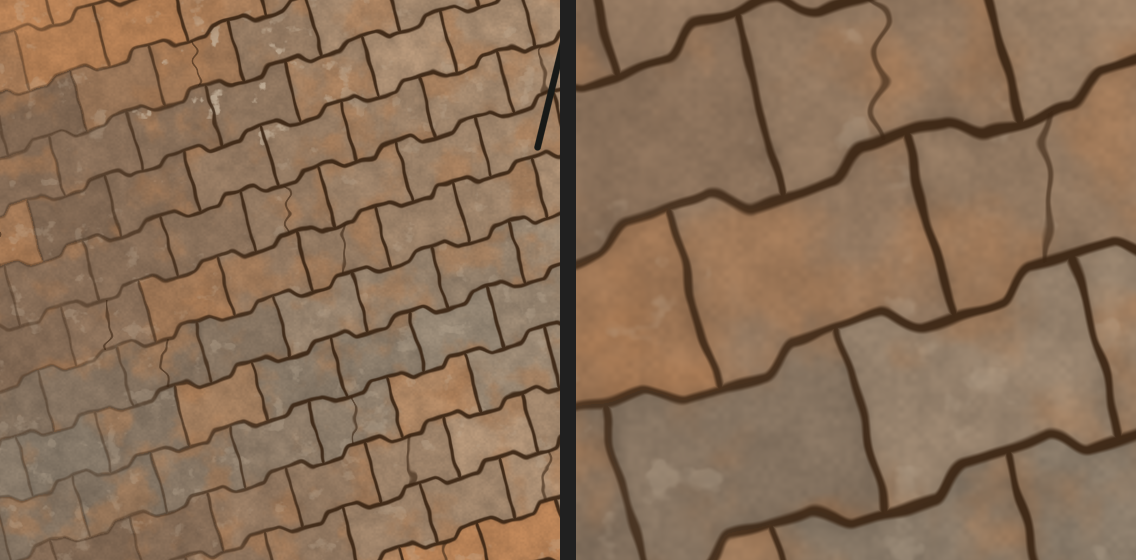
Left: the whole. Right: its middle third, enlarged.
Give the GLSL for this texture, as a WebGL 1 fragment shader.

```glsl
precision highp float;
// Slanted rows of weathered interlocking clay pavers with dark sandy joints.
uniform vec2 u_resolution;

const vec2 ORIGIN = vec2(0.710, 0.741);
const vec2 ALONG = vec2(0.1401, 0.0443);   // one paver along its row
const vec2 DOWN = vec2(0.0306, -0.0941);   // one row down
const float JOINT_LEAN = 0.037;

const vec3 BROWN = vec3(0.51, 0.41, 0.325);
const vec3 TAN = vec3(0.645, 0.535, 0.43);
const vec3 GREY = vec3(0.52, 0.485, 0.43);
const vec3 ORANGE = vec3(0.71, 0.50, 0.33);
const vec3 CHALK = vec3(0.78, 0.71, 0.62);
const vec3 SOIL = vec3(0.23, 0.145, 0.075);
const vec3 STICK = vec3(0.09, 0.10, 0.09);

float hash(vec2 p) {
  return fract(sin(dot(p, vec2(127.1, 311.7))) * 43758.5453);
}

float noise(vec2 p) {
  vec2 i = floor(p), f = fract(p);
  f = f * f * (3.0 - 2.0 * f);
  return mix(mix(hash(i), hash(i + vec2(1.0, 0.0)), f.x),
             mix(hash(i + vec2(0.0, 1.0)), hash(i + vec2(1.0)), f.x), f.y);
}

float fbm(vec2 p) {
  float sum = 0.0, gain = 0.5;
  for (int i = 0; i < 4; i++) {
    sum += gain * noise(p);
    p = p * 2.03 + 17.3;
    gain *= 0.5;
  }
  return sum / 0.9375;
}

float cross2(vec2 a, vec2 b) { return a.x * b.y - a.y * b.x; }

// Trapezoid wave of the row edges, crest at whole x.
float edgeWave(float x) {
  float d = abs(fract(x + 0.5) - 0.5);
  return 0.08 * (1.0 - 2.0 * smoothstep(0.17, 0.33, d));
}

float blob(vec2 p, vec2 center, vec2 radius) {
  return 1.0 - smoothstep(0.5, 1.2, length((p - center) / radius));
}

float segmentDistance(vec2 p, vec2 a, vec2 b) {
  vec2 ab = b - a;
  return length(p - a - ab * clamp(dot(p - a, ab) / dot(ab, ab), 0.0, 1.0));
}

// xy: paver id, z: distance to its edge, w: position across it from 0 to 1.
vec4 paver(vec2 p) {
  float area = cross2(ALONG, DOWN);
  vec2 q = vec2(cross2(p, DOWN), cross2(ALONG, p)) / area;
  float line = floor(q.y + 0.5);
  float x = q.x - 0.5 * line;
  float t = q.y - line + edgeWave(x);
  float slope = (edgeWave(x + 0.01) - edgeWave(x - 0.01)) * 50.0 * 0.674;
  float rowGap = abs(t) * abs(area) / length(ALONG) / sqrt(1.0 + slope * slope);
  float row = t < 0.0 ? line - 1.0 : line;
  float s = q.x - 0.5 * row + JOINT_LEAN * (q.y - row);
  float across = fract(s);
  float endGap = min(across, 1.0 - across) * abs(area) / length(DOWN);
  return vec4(floor(s), row, min(rowGap, endGap * 1.2), across);
}

// Regional colour, sampled once per paver so neighbours differ in steps.
vec3 paverColor(vec2 c, vec2 id) {
  vec3 col = mix(BROWN, TAN, smoothstep(0.1, 0.9, c.x + 0.15 * (c.y - 0.5)));
  float band = 1.0 - smoothstep(0.07, 0.2, abs(c.y - 0.14 - 0.32 * c.x));
  col = mix(col, GREY, 0.75 * band * (0.6 + 0.4 * hash(id + 5.0)));
  float warm = max(blob(c, vec2(0.1, 0.99), vec2(0.36, 0.17)),
                   blob(c, vec2(0.96, -0.02), vec2(0.28, 0.10)));
  warm = max(warm, 0.55 * step(0.91, hash(id + 2.7)));
  col = mix(col, ORANGE, warm);
  return col * (0.95 + 0.1 * hash(id + 9.1));
}

void main() {
  vec2 uv = gl_FragCoord.xy / u_resolution;
  float px = 1.0 / min(u_resolution.x, u_resolution.y);
  vec2 wobble = vec2(noise(uv * 45.0), noise(uv * 45.0 + 31.0)) - 0.5;
  vec4 cell = paver(uv - ORIGIN + 0.005 * wobble);
  vec2 id = cell.xy;
  vec2 center = ORIGIN + ALONG * (id.x + 0.5 + 0.5 * id.y) + DOWN * (id.y + 0.5);
  vec3 col = paverColor(center, id);

  // Rusty stains, mottling and fine grain
  float stain = fbm(uv * 16.0 + id * 3.7);
  col = mix(col, ORANGE * 0.94, 0.5 * smoothstep(0.48, 0.76, stain));
  col *= 0.90 + 0.2 * fbm(uv * 40.0);
  col *= 0.97 + 0.06 * noise(uv * 260.0);

  // Chalky splashes, mostly in the upper middle
  float chalkArea = 0.3 + 0.7 * blob(uv, vec2(0.40, 0.84), vec2(0.22, 0.13));
  float chalk = smoothstep(0.66, 0.78, fbm(uv * 34.0 + 8.0));
  col = mix(col, CHALK, 0.8 * chalk * chalkArea);

  // Cracks through a few pavers
  vec2 local = uv - center;
  float crackX = cell.w - 0.5 - 1.6 * local.y - 0.12 * (noise(uv * 55.0) - 0.5);
  float crack = 1.0 - smoothstep(0.004, 0.018 + px * 3.0, abs(crackX));
  col = mix(col, SOIL, 0.6 * crack * step(0.91, hash(id + 14.2)));

  // Joints, filled with pale sand toward the left and lower left
  float open = smoothstep(0.08, 0.52, uv.x + 0.25 * (uv.y - 0.5) + 0.25 * (fbm(uv * 6.0) - 0.5));
  float depth = mix(0.36, 0.92, open);
  float width = mix(0.0016, 0.0023, open) + 0.0012 * (noise(uv * 60.0) - 0.5);
  float joint = 1.0 - smoothstep(width - 0.001, width + 0.0015 + px, cell.z);
  col *= 1.0 - 0.14 * depth * exp(-cell.z / 0.006);
  col = mix(col, SOIL, joint * depth);

  // Thin dark stick lying at the right edge
  float stick = segmentDistance(uv, vec2(0.960, 0.737), vec2(1.012, 0.95));
  col = mix(col, STICK, 1.0 - smoothstep(0.0045, 0.0055 + px, stick));
  gl_FragColor = vec4(col, 1.0);
}
```
